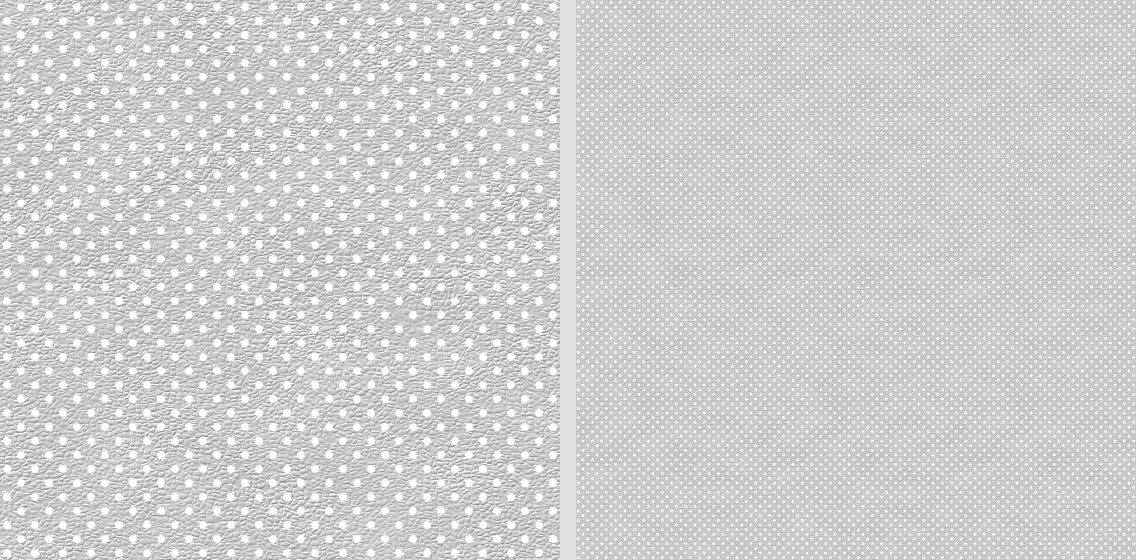
Left: one tile. Right: repeated 3 by 3.
This texture is drawn by a WebGL 1 fragment shader. Its source:

```glsl
precision highp float;
// Pale grey embossed leather with staggered white polka dots, 20 across and 40 rows.
// The grain is a warped, wrapping Voronoi and gradient-noise height field, lit by
// the height difference toward the light; the dots are two interleaved lattices.

uniform vec2 u_resolution;

vec2 hash2(vec2 p) {
  vec3 q = fract(p.xyx * vec3(0.1031, 0.1030, 0.0973));
  q += dot(q, q.yzx + 33.33);
  return fract((q.xx + q.yz) * q.zy);
}

float corner(vec2 cell, vec2 offset, vec2 period) {
  float angle = 6.28318 * hash2(mod(cell, period) + 7.0).x;
  return dot(vec2(cos(angle), sin(angle)), offset);
}

// Gradient noise that wraps after "period" cells across the canvas.
float noise(vec2 p, vec2 period) {
  p *= period;
  vec2 i = floor(p), f = p - i;
  vec2 u = f * f * f * (f * (f * 6.0 - 15.0) + 10.0);
  vec2 e = vec2(1.0, 0.0);
  float low = mix(corner(i, f, period), corner(i + e, f - e, period), u.x);
  float high = mix(corner(i + e.yx, f - e.yx, period),
                   corner(i + 1.0, f - 1.0, period), u.x);
  return mix(low, high, u.y);
}

// Gap between the two nearest Voronoi seeds: zero along the pebble borders.
float pebbleGap(vec2 p, vec2 period) {
  p *= period;
  vec2 i = floor(p), f = p - i;
  float nearest = 8.0, second = 8.0;
  for (int y = -1; y <= 1; y++) {
    for (int x = -1; x <= 1; x++) {
      vec2 cell = vec2(float(x), float(y));
      float d = length(cell + hash2(mod(i + cell, period)) - f);
      second = min(second, max(nearest, d));
      nearest = min(nearest, d);
    }
  }
  return second - nearest;
}

float leatherHeight(vec2 p) {
  // Broad warp tilts the grain; fine warp makes the borders ragged.
  vec2 q = p + vec2(0.008, 0.016) * vec2(noise(p, vec2(5.0, 7.0)), noise(p + 0.37, vec2(7.0, 6.0)));
  q += 0.004 * vec2(noise(p, vec2(52.0)), noise(p + 0.61, vec2(58.0)));
  float pebbles = smoothstep(0.0, 0.5, pebbleGap(q, vec2(82.0, 134.0)));
  float creases = smoothstep(0.0, 0.16, abs(noise(q, vec2(22.0, 54.0))));
  float grain = noise(q, vec2(140.0, 210.0));
  return 0.6 * pebbles + 0.25 * creases + 0.3 * grain;
}

// Signed distance to the nearest dot of the staggered grid.
float dotDistance(vec2 p) {
  vec2 even = fract(p * 20.0 + 0.25) - 0.5;
  vec2 odd = fract(p * 20.0 - 0.25) - 0.5;
  return min(length(even), length(odd)) / 20.0 - 0.0071;
}

void main() {
  vec2 uv = gl_FragCoord.xy / u_resolution;
  float pixel = 1.0 / min(u_resolution.x, u_resolution.y);

  // Leather lit from the upper left, with patches of deeper relief.
  float slope = leatherHeight(uv) - leatherHeight(uv + vec2(-0.0010, 0.0021));
  float relief = 0.3 + 0.15 * noise(uv, vec2(5.0, 9.0));
  float leather = 0.785 + relief * slope + 0.03 * noise(uv + 0.2, vec2(6.0, 10.0));
  vec3 color = vec3(clamp(leather, 0.57, 0.97));

  // White dots with slightly uneven rims.
  float rim = dotDistance(uv) + 0.0011 * noise(uv, vec2(130.0));
  color = mix(color, vec3(0.995), 1.0 - smoothstep(-0.7 * pixel, 0.7 * pixel, rim));

  gl_FragColor = vec4(color, 1.0);
}
```
